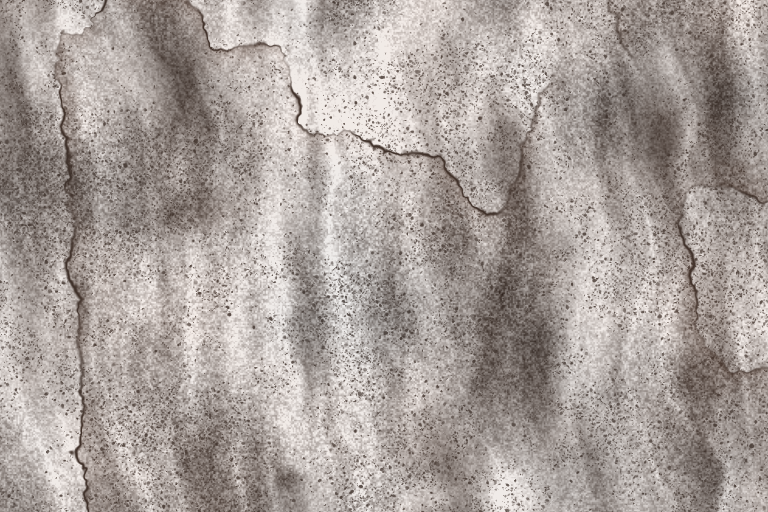
Write a WebGL 2 fragment shader that draws this texture.

```glsl
#version 300 es
precision highp float;
// Water-stained, mildewed paper: vertical folds from stretched noise, tide lines
// from a warped signed field, soft blots, and grit from jittered cell dots.
// Lengths are in canvas heights; x runs from 0 to about 1.5.

#define BASE_TONE 0.638
#define FOLD_CONTRAST 0.78
#define CLOUD_CONTRAST 0.38
#define CREASE_CONTRAST 0.13
#define GRAIN_CONTRAST 0.18
#define LINE_WIDTH 0.0028
#define LINE_TONE 0.19
#define RIM_WIDTH 0.024
#define SPECK_CELLS 98.0
#define SPECK_DENSITY 0.19
#define SPECK_TONE 0.19

uniform vec2 u_resolution;
out vec4 fragColor;

float hash(vec2 cell) {
    uvec2 q = uvec2(ivec2(cell)) * uvec2(1597334673u, 3812015801u);
    uint n = (q.x ^ q.y) * 1597334673u;
    n = (n ^ (n >> 15)) * 2246822519u;
    return float((n ^ (n >> 13)) >> 8) / 16777216.0;
}

float noise(vec2 p) {
    vec2 i = floor(p), f = fract(p);
    f = f * f * (3.0 - 2.0 * f);
    return mix(mix(hash(i), hash(i + vec2(1, 0)), f.x),
               mix(hash(i + vec2(0, 1)), hash(i + vec2(1, 1)), f.x), f.y);
}

// Layered noise; the turn between octaves hides the lattice
float fbm(vec2 p, mat2 turn) {
    float sum = 0.0, amp = 0.5;
    for (int i = 0; i < 5; i++) {
        sum += amp * noise(p);
        p = turn * p + 13.7;
        amp *= 0.54;
    }
    return sum / 1.037;
}

vec2 wobble(vec2 p) { return vec2(noise(p), noise(p + 71.3)) - 0.5; }

// Soft elliptical spot, 1 at its centre
float blot(vec2 p, vec2 centre, vec2 size) {
    vec2 q = (p - centre) / size;
    return exp(-dot(q, q));
}

// Hanging upper border of the stain, falling in steps to a tip
float upperEdge(float x) {
    return 1.02 - 0.12 * smoothstep(0.34, 0.46, x) - 0.14 * smoothstep(0.55, 0.61, x)
        - 0.07 * smoothstep(0.66, 0.78, x) - 0.115 * smoothstep(0.86, 0.96, x)
        + 0.26 * smoothstep(0.965, 1.08, x);
}

// Positive inside the stain, negative on the clean paper
float stainField(vec2 p) {
    p += 0.034 * wobble(p * 9.0) + 0.024 * wobble(p * 24.0)
        + 0.012 * wobble(p * 60.0) + 0.006 * wobble(p * 130.0);
    float upper = max(upperEdge(p.x) - p.y, p.x - 1.27 + 0.5 * (p.y - 0.86));
    float left = p.x - 0.165 + 0.05 * p.y - 0.1 * smoothstep(0.9, 1.0, p.y);
    vec2 q = p - vec2(1.55 + 0.15 * (0.46 - p.y), 0.46 - 0.3 * (p.x - 1.4) * step(0.46, p.y));
    vec2 corner = abs(q) - vec2(0.13, 0.115);
    float patchDist = length(max(corner, 0.0)) + min(max(corner.x, corner.y), 0.0) - 0.06;
    return min(min(upper, left), patchDist);
}

float stainDistance(vec2 p) {
    const float e = 0.003;
    float f = stainField(p);
    vec2 slope = vec2(stainField(p + vec2(e, 0)), stainField(p + vec2(0, e))) - f;
    return f / max(length(slope / e), 0.7);
}

// Coverage of dark grit in three sizes, each dot with its own strength
float specks(vec2 p, float density, float pixel) {
    float cover = 0.0, cells = SPECK_CELLS;
    p += 0.004 * wobble(p * 140.0);
    for (int i = 0; i < 3; i++) {
        vec2 g = mat2(0.8, 0.6, -0.6, 0.8) * p * cells + 40.0 * float(i);
        vec2 id = floor(g);
        vec2 centre = 0.35 + 0.3 * vec2(hash(id), hash(id + 31.0));
        float size = hash(id + 57.0);
        float radius = mix(0.15, 0.36, size * size), blur = 0.8 * pixel * cells;
        float dot1 = 1.0 - smoothstep(radius - blur, radius + blur, length(fract(g) - centre));
        float strength = mix(0.45, 1.0, hash(id + 19.0));
        cover = max(cover, dot1 * strength * step(hash(id + 83.0), density));
        cells *= 1.4;
    }
    return cover;
}

void main() {
    float pixel = 1.0 / u_resolution.y;
    vec2 p = gl_FragCoord.xy * pixel;
    vec2 q = p + 0.07 * wobble(p * 4.0) + 0.03 * wobble(p * 12.0);

    // Folds, clouds and creases
    float across = q.x + 0.10 * q.y;
    float folds = fbm(vec2(across * 12.0, q.y * 2.6), mat2(1.9, 0.0, 0.0, 1.9)) - 0.5;
    float clouds = fbm(p * 5.0 + 9.0, mat2(1.6, 1.2, -1.2, 1.6)) - 0.5;
    float crease = 1.0 - abs(2.0 * noise(vec2(across * 16.0, q.y * 3.0) + 37.0) - 1.0);
    float tone = BASE_TONE + FOLD_CONTRAST * folds + CLOUD_CONTRAST * clouds
        + CREASE_CONTRAST * (crease * crease - 0.4);

    // Dark and pale blots
    tone -= 0.22 * blot(q, vec2(0.37, 0.585), vec2(0.07, 0.03))
        + 0.17 * blot(q, vec2(1.29, 0.70), vec2(0.10, 0.10))
        + 0.13 * blot(q, vec2(0.97, 0.45), vec2(0.025, 0.20))
        + 0.24 * blot(q, vec2(1.38, 0.17), vec2(0.025, 0.12))
        + 0.20 * blot(q, vec2(0.57, 0.04), vec2(0.04, 0.02))
        + 0.12 * blot(q, vec2(0.03, 0.47), vec2(0.06, 0.13))
        + 0.09 * blot(q, vec2(1.44, 0.92), vec2(0.10, 0.12));
    float pale = blot(q, vec2(0.68, 0.45), vec2(0.16, 0.26));
    tone += 0.06 * pale + 0.15 * blot(q, vec2(0.08, 0.12), vec2(0.06, 0.10))
        + 0.14 * blot(q, vec2(0.90, 0.03), vec2(0.25, 0.05));

    // Stain body, brown rim inside it and bleached rim outside
    float d = stainDistance(p);
    float gap = smoothstep(1.06, 1.13, p.x) * (1.0 - smoothstep(1.29, 1.34, p.x))
        * smoothstep(0.76, 0.79, p.y) * (1.0 - smoothstep(0.86, 0.93, p.y));
    float soft = mix(0.004, 0.09, gap);
    float inside = smoothstep(-soft, soft, d);
    float rim = inside * exp(-max(d, 0.0) / RIM_WIDTH) * (0.2 + noise(p * 11.0)) * (1.0 - gap);
    float bleach = exp(min(d, 0.0) / 0.04) * (1.0 - smoothstep(0.2, 1.3, p.x));
    tone += mix(0.03 + 0.08 * bleach, -0.02, inside) - 0.13 * rim;

    // Paper grain and grit
    float grain = 0.7 * noise(p * 170.0) + 1.2 * noise(p * 330.0 + 5.0) - 0.95;
    tone += GRAIN_CONTRAST * grain * (0.6 + 0.8 * noise(p * 7.0 + 3.0));
    float cluster = 0.5 * noise(q * 7.0 + 21.0) + 0.5 * noise(p * 30.0);
    cluster = smoothstep(0.35, 0.8, cluster);
    float clean = blot(p, vec2(0.06, 0.10), vec2(0.10, 0.15));
    float grit = specks(p, SPECK_DENSITY * (0.10 + 2.0 * cluster) * (1.0 - clean), pixel);
    tone = mix(tone, SPECK_TONE, 0.85 * grit);

    // Tide line, thinning and fading along its length
    float width = max(LINE_WIDTH * (0.4 + 1.2 * noise(p * 26.0)), 0.55 * pixel);
    float ink = 0.35 + 0.65 * smoothstep(0.2, 0.7, noise(p * 15.0 + 4.0));
    float line = exp(-d * d / (width * width)) * ink * (1.0 - 0.9 * gap);
    tone = clamp(mix(tone, LINE_TONE, line), 0.12, 0.92);

    // Warm grey tint, browner in dark parts and along the rim
    vec3 tint = mix(vec3(0.06, 0.0, -0.03), vec3(0.018, 0.0, -0.01), tone);
    tint += vec3(0.02, 0.0, -0.01) * (0.7 * rim + 1.5 * clouds - 0.5 * pale);
    fragColor = vec4(tone + tint, 1.0);
}
```
